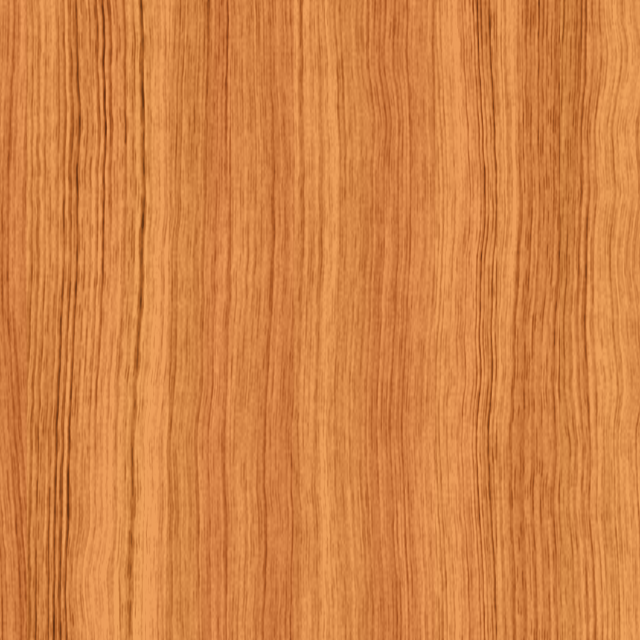
Write a Shadertoy shader that draws this texture.

```glsl
// Orange-brown wood veneer with upright grain: narrow leaves joined side by side.
// Each leaf bends a grain coordinate, which then drives long bands, growth
// rings, dark veins, fine fibres and short pores.

float hash(vec2 p) {
    vec3 q = fract(p.xyx * 0.1031);
    q += dot(q, q.yzx + 33.33);
    return fract((q.x + q.y) * q.z);
}

float noise(vec2 p) {
    vec2 cell = floor(p), f = fract(p);
    f = f * f * (3.0 - 2.0 * f);
    return mix(mix(hash(cell), hash(cell + vec2(1, 0)), f.x),
               mix(hash(cell + vec2(0, 1)), hash(cell + vec2(1, 1)), f.x), f.y);
}

// Sideways bend of the grain: slow drift per leaf, shared sway, local kinks
float grainBend(vec2 p, float leaf) {
    float drift = 0.030 * (noise(vec2(leaf * 7.3, p.y * 1.6 + leaf)) - 0.5);
    float sway = 0.018 * (noise(p * vec2(4.0, 3.0) + 11.0) - 0.5);
    float kinkArea = smoothstep(0.4, 0.75, noise(p * vec2(7.0, 2.0) + 47.0));
    float kink = 0.018 * kinkArea * (noise(p * vec2(8.0, 10.0) + 23.0) - 0.5);
    float wobble = 0.0020 * (noise(p * vec2(18.0, 30.0) + 5.0) - 0.5);
    return drift + sway + kink + wobble;
}

// Thin late-wood lines of uneven spacing and strength
float ringLines(float grain, float perUnit) {
    float phase = grain * perUnit + 5.0 * noise(vec2(grain * 13.0, perUnit));
    float f = fract(phase);
    float strength = hash(vec2(floor(phase), 17.0));
    return smoothstep(0.25, 0.75, f) * (1.0 - smoothstep(0.8, 1.0, f))
         * (0.25 + strength * strength);
}

// Short upright dashes in narrow columns, each column shifted along its length
float dashes(vec2 p, float columns, float perHeight) {
    float x = p.x * columns;
    float column = floor(x);
    float along = p.y * perHeight + 60.0 * hash(vec2(column, 3.0));
    float across = 1.0 - abs(2.0 * fract(x) - 1.0);
    return across * smoothstep(0.45, 0.85, noise(vec2(column, along)));
}

// x: lightness of the wood, y: shift from reddish to yellowish
vec2 woodTone(vec2 p) {
    // Veneer leaves of unequal width
    float s = p.x * 7.2 + 0.4;
    s += 0.3 * sin(s * 2.1);
    float leaf = floor(s);
    float grain = p.x + grainBend(p, leaf) + leaf * 0.37 + 1.0;

    // Long bands and narrow dark vein zones
    float broad = noise(vec2(grain * 13.0, p.y * 0.5));
    float stripe = noise(vec2(grain * 50.0, p.y * 0.5 + 9.0));
    float vein = smoothstep(0.5, 0.95, noise(vec2(grain * 24.0, p.y * 0.9 + 31.0)));

    // Rings, roughened along their length
    float ragged = 0.7 + 0.6 * noise(vec2(grain * 200.0, p.y * 60.0));
    float fineZone = smoothstep(0.3, 0.7, noise(vec2(grain * 8.0, p.y * 0.8 + 77.0)));
    float rings = ragged * mix(ringLines(grain, 105.0), ringLines(grain, 155.0), fineZone);

    // Fibres, pores and the faint cross figure
    float fibre = noise(vec2(grain * 270.0, p.y * 5.0));
    float pore = dashes(vec2(grain, p.y), 250.0, 38.0);
    float speck = noise(vec2(p.x * 420.0, p.y * 190.0));
    float ripple = noise(vec2(p.x * 17.0, p.y * 85.0 + 9.0 * noise(p * 14.0)));
    float joint = 1.0 - smoothstep(0.0, 0.025, min(fract(s), 1.0 - fract(s)));

    float tone = 0.93 + 0.26 * (hash(vec2(leaf, 5.0)) - 0.5);
    tone += 0.32 * (broad - 0.5) + 0.26 * (stripe - 0.5);
    tone += 0.50 * (fibre - 0.5) + 0.30 * (speck - 0.5) + 0.10 * (ripple - 0.5);
    tone -= 0.08 * vein + rings * (0.46 + 0.85 * vein);
    tone -= pore * (0.40 + 0.30 * vein) + 0.08 * joint;
    return vec2(tone, noise(vec2(grain * 24.0, p.y * 0.3 + 63.0)) - 0.5);
}

void mainImage(out vec4 fragColor, in vec2 fragCoord) {
    // Average a few samples inside the pixel to smooth the lines
    vec2 tone = vec2(0.0);
    for (int i = 0; i < 4; i++) {
        vec2 offset = vec2(float(i) * 0.25 - 0.375, float(i % 2) * 0.5 - 0.25);
        tone += woodTone((fragCoord + offset) / iResolution.xy) * 0.25;
    }

    // Vein brown, then dark to light wood
    vec3 veinBrown = vec3(0.42, 0.20, 0.07);
    vec3 darkWood = vec3(0.69, 0.37, 0.15);
    vec3 lightWood = vec3(0.91, 0.60, 0.34);
    vec3 color = mix(darkWood, lightWood, clamp(tone.x, 0.0, 1.1));
    color = mix(color, veinBrown, clamp(-tone.x, 0.0, 1.0));
    color += tone.y * vec3(0.01, 0.04, 0.01);
    fragColor = vec4(clamp(color, 0.0, 1.0), 1.0);
}
```
